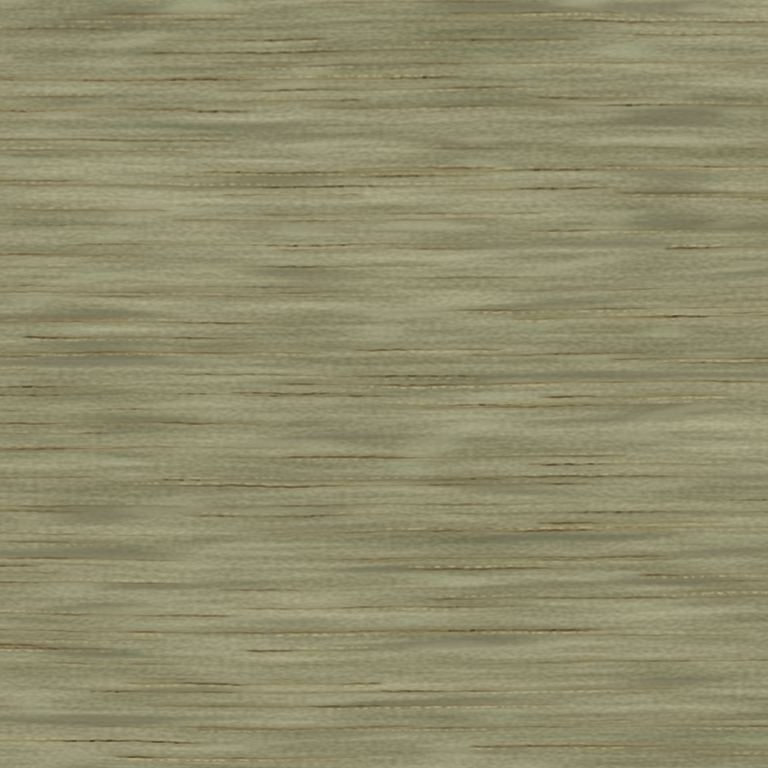
This texture is drawn by a WebGL 2 fragment shader. Its source:

```glsl
#version 300 es
precision highp float;
// Pale olive oak with horizontal grain, soft figure and thin broken brown pores.

uniform vec2 u_resolution;
out vec4 fragColor;

const vec3 WOOD_COLOR = vec3(0.569, 0.562, 0.438);
const vec3 PORE_COLOR = vec3(0.36, 0.30, 0.185);
const vec3 SPECK_COLOR = vec3(0.24, 0.22, 0.16);
const vec3 BEAD_COLOR = vec3(0.72, 0.68, 0.52);
const vec3 HALO_COLOR = vec3(0.54, 0.49, 0.345);
const vec3 FLECK_COLOR = vec3(0.655, 0.66, 0.54);
const vec3 SHADE_COLOR = vec3(0.44, 0.43, 0.335);

const int PORE_LAYERS = 5;
const float PORE_ROWS = 16.0;
const float PORE_DENSITY = 0.85;
const float PORE_HALF_WIDTH = 0.0012;
const float BEAD_OFFSET = 0.0032;
const float HALO_WIDTH = 0.0045;

const float BAND_CONTRAST = 0.06;
const float STREAK_CONTRAST = 0.085;
const float STRAND_CONTRAST = 0.075;
const float FIBRE_CONTRAST = 0.07;
const float GRAIN_CONTRAST = 0.07;

uint mixBits(uint n) {
    n = n * 747796405u + 2891336453u;
    n = ((n >> ((n >> 28u) + 4u)) ^ n) * 277803737u;
    return (n >> 22u) ^ n;
}

float hash(vec2 cell) {
    uvec2 c = uvec2(ivec2(floor(cell)));
    return float(mixBits(c.x + mixBits(c.y)) >> 8u) / 16777216.0;
}

float cornerSlope(vec2 cell, vec2 offset) {
    float angle = 6.28319 * hash(cell);
    return dot(vec2(cos(angle), sin(angle)), offset);
}

// Gradient noise, roughly -0.7 to 0.7.
float noise(vec2 p) {
    vec2 i = floor(p);
    vec2 f = p - i;
    vec2 u = f * f * f * (f * (f * 6.0 - 15.0) + 10.0);
    vec2 e = vec2(1.0, 0.0);
    float low = mix(cornerSlope(i, f), cornerSlope(i + e.xy, f - e.xy), u.x);
    float high = mix(cornerSlope(i + e.yx, f - e.yx), cornerSlope(i + e.xx, f - e.xx), u.x);
    return mix(low, high, u.y);
}

// Gentle bending shared by the figure and the pores.
vec2 bendGrain(vec2 p) {
    p.y += 0.01 * noise(p * vec2(1.5, 4.0)) + 0.002 * noise(p * vec2(7.0, 15.0) + 31.0);
    return p;
}

vec3 woodFigure(vec2 p, vec2 uv) {
    float tone = BAND_CONTRAST * noise(p * vec2(1.2, 10.0) + 5.0);
    tone += STREAK_CONTRAST * noise(p * vec2(2.6, 42.0) + 17.0);
    tone += STRAND_CONTRAST * noise(p * vec2(4.0, 95.0) + 61.0);
    tone += FIBRE_CONTRAST * noise(p * vec2(9.0, 190.0) + 43.0);
    tone += GRAIN_CONTRAST * noise(uv * vec2(120.0, 260.0) + 71.0);
    vec3 color = WOOD_COLOR + tone * vec3(1.0, 0.98, 0.93);

    // Thin grey lens-shaped shadows and pale slanted flecks.
    float shade = smoothstep(0.1, 0.5, noise(p * vec2(4.0, 52.0) + 97.0));
    color = mix(color, SHADE_COLOR, 0.6 * shade);
    vec2 slanted = vec2(p.x - 1.2 * p.y, p.y);
    float fleck = smoothstep(0.12, 0.5, noise(slanted * vec2(8.0, 46.0) + 131.0));
    return mix(color, FLECK_COLOR, fleck * mix(0.3, 0.65, uv.y));
}

float lineMask(float distance, float halfWidth, float soft) {
    return 1.0 - smoothstep(max(halfWidth - soft, 0.0), halfWidth + soft, abs(distance));
}

vec3 addPores(vec3 color, vec2 p, float layer, float soft) {
    float shift = layer / float(PORE_LAYERS);
    float row = floor(p.y * PORE_ROWS + shift);
    vec2 seed = vec2(row + 40.0, 10.0 * layer + 200.0);

    // Each row is cut into segments of its own length and phase.
    float segmentLength = mix(0.3, 1.2, hash(seed));
    float along = p.x / segmentLength + 5.0 * hash(seed + vec2(0.0, 1.0));
    vec2 id = seed + vec2(97.0 * floor(along), 2.0);
    float t = fract(along);
    float start = 0.3 * hash(id);
    float end = 1.0 - 0.3 * hash(id + vec2(0.0, 1.0));
    float present = step(hash(id + vec2(0.0, 2.0)), PORE_DENSITY);
    present *= smoothstep(start, start + 0.06, t) * (1.0 - smoothstep(end - 0.06, end, t));
    present *= mix(0.35, 1.0, hash(id + vec2(0.0, 6.0)));

    float center = (row + mix(0.22, 0.78, hash(id + vec2(0.0, 3.0))) - shift) / PORE_ROWS;
    float track = id.x * 0.37 + id.y * 7.13;
    float d = p.y - center + 0.0012 * noise(vec2(p.x * 14.0, track));
    d += 0.0011 * noise(vec2(p.x * 75.0, track + 1.7));

    // Tan halo, ragged brown groove, dark specks, then the beaded rim.
    float depth = smoothstep(-0.2, 0.4, noise(vec2(p.x * 9.0, track + 3.3)));
    float ragged = smoothstep(-0.45, 0.25, noise(vec2(p.x * 85.0, track + 5.1)));
    float halo = exp(-d * d / (HALO_WIDTH * HALO_WIDTH));
    color = mix(color, HALO_COLOR, 0.45 * halo * present);
    float groove = lineMask(d, PORE_HALF_WIDTH * mix(0.6, 1.2, depth), soft) * present;
    color = mix(color, PORE_COLOR, groove * mix(0.2, 0.9, depth) * mix(0.45, 1.0, ragged));
    float speck = smoothstep(0.1, 0.35, noise(vec2(p.x * 95.0, track + 6.6)));
    speck *= step(0.6, hash(id + vec2(0.0, 4.0))) * depth;
    color = mix(color, SPECK_COLOR, 0.75 * speck * groove);
    float side = hash(id + vec2(0.0, 5.0)) < 0.5 ? -1.0 : 1.0;
    float bead = smoothstep(-0.35, 0.4, noise(vec2(p.x * 150.0, track + 9.9)));
    float lit = smoothstep(-0.3, 0.3, noise(vec2(p.x * 6.0, track + 8.2)));
    float rim = lineMask(d - side * BEAD_OFFSET, 0.0013, soft);
    return mix(color, BEAD_COLOR, rim * bead * present * mix(0.15, 0.8, lit));
}

void main() {
    vec2 uv = gl_FragCoord.xy / u_resolution.y;
    vec2 p = bendGrain(uv);
    float soft = max(0.8 / u_resolution.y, mix(0.001, 0.0018, smoothstep(0.6, 1.0, uv.y)));
    vec3 color = woodFigure(p, uv);
    for (int i = 0; i < PORE_LAYERS; i++) {
        color = addPores(color, p, float(i), soft);
    }
    fragColor = vec4(clamp(color, 0.0, 1.0), 1.0);
}
```
